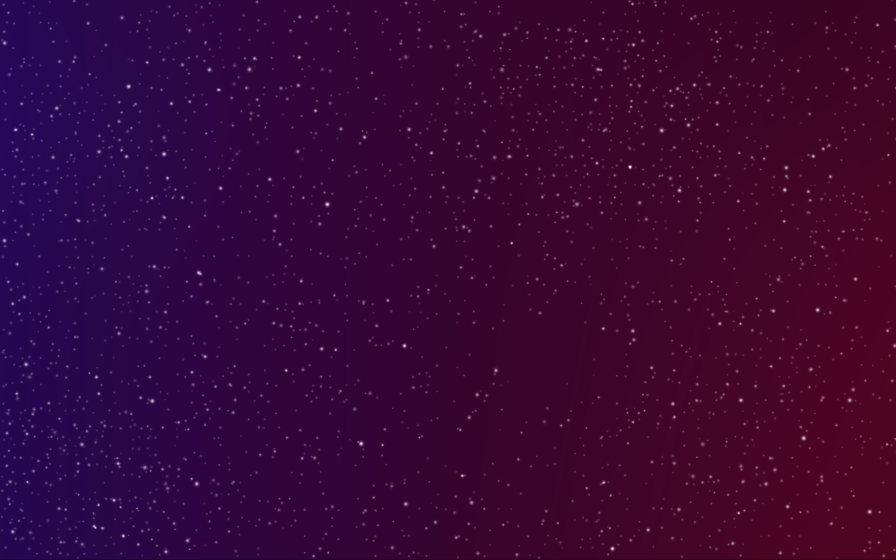
A WebGL 1 fragment shader for this background:

```glsl
precision highp float;
// Night sky: an indigo to crimson gradient strewn with clustered small stars.

uniform vec2 u_resolution;

const vec3 INDIGO = vec3(0.145, 0.025, 0.335);
const vec3 PLUM = vec3(0.208, 0.016, 0.190);
const vec3 CRIMSON = vec3(0.310, 0.020, 0.125);
const vec3 STAR_TINT = vec3(1.0, 0.92, 1.0);
const float TILT = 0.22;            // slant of the warm side of the gradient
const float FLOOR_LINE = 0.003;     // height of the dark bottom edge
const float BASE_DENSITY = 0.26;
const float CLUMP_SCALE = 9.0;
const int LAYERS = 4;

float hash(vec2 p) {
  vec3 q = fract(vec3(p.xyx) * 0.1031);
  q += dot(q, q.yzx + 33.33);
  return fract((q.x + q.y) * q.z);
}

float valueNoise(vec2 p) {
  vec2 cell = floor(p);
  vec2 f = fract(p);
  f = f * f * (3.0 - 2.0 * f);
  float low = mix(hash(cell), hash(cell + vec2(1.0, 0.0)), f.x);
  float high = mix(hash(cell + vec2(0.0, 1.0)), hash(cell + 1.0), f.x);
  return mix(low, high, f.y);
}

float blob(vec2 p, vec2 center, float radius) {
  vec2 d = (p - center) / radius;
  return exp(-dot(d, d));
}

// Chance that a fine grid cell holds a star
float starDensity(vec2 p) {
  float density = BASE_DENSITY;
  density += 0.30 * blob(p, vec2(1.12, 0.80), 0.24);
  density += 0.28 * blob(p, vec2(0.12, 0.62), 0.22);
  density += 0.34 * blob(p, vec2(0.12, 0.17), 0.22);
  density += 0.12 * blob(p, vec2(1.28, 0.24), 0.20);
  density -= 0.20 * blob(p, vec2(1.00, 0.36), 0.20);
  return density * mix(0.45, 1.35, valueNoise(p * CLUMP_SCALE));
}

// One jittered star per occupied grid cell
float starLayer(vec2 p, float cells, float chance, float radius, float gain, float seed) {
  vec2 cell = floor(p * cells);
  vec2 id = cell + seed;
  vec2 jitter = vec2(hash(id + 17.3), hash(id + 59.7));
  vec2 center = (cell + 0.2 + 0.6 * jitter) / cells;
  float present = step(hash(id), chance * starDensity(center));
  float size = radius * mix(0.75, 1.2, hash(id + 83.1));
  float glow = gain * mix(0.35, 1.0, hash(id + 131.9));
  return present * glow * blob(p, center, size);
}

vec3 skyColor(vec2 uv) {
  float warm = uv.x + TILT * (0.5 - uv.y) * smoothstep(0.2, 1.0, uv.x);
  vec3 sky = mix(INDIGO, PLUM, smoothstep(-0.25, 0.58, uv.x) * 1.15 - 0.15);
  sky = mix(sky, CRIMSON, smoothstep(0.38, 1.18, warm));
  sky += vec3(0.0, 0.008, 0.03) * blob(uv, vec2(0.0, 0.78), 0.22);
  return sky * (1.0 - 0.12 * blob(uv, vec2(1.0), 0.3));
}

void main() {
  vec2 uv = gl_FragCoord.xy / u_resolution;
  vec2 p = gl_FragCoord.xy / u_resolution.y;
  vec3 color = skyColor(uv);

  // Finer layers hold many dim stars, coarser ones a few bright stars
  float light = 0.0;
  for (int i = 0; i < LAYERS; i++) {
    float level = float(i);
    float cells = 62.0 * pow(0.64, level);
    float radius = 0.0019 + 0.00035 * level;
    float gain = 0.34 + 0.2 * level;
    float chance = 0.95 - 0.12 * level;
    light += starLayer(p, cells, chance, radius, gain, 41.0 * level + 7.0);
  }
  color = mix(color, STAR_TINT, clamp(light, 0.0, 1.0));

  // Thin shade along the bottom edge
  color *= mix(0.6, 1.0, smoothstep(0.0, FLOOR_LINE, uv.y));
  gl_FragColor = vec4(color, 1.0);
}
```
